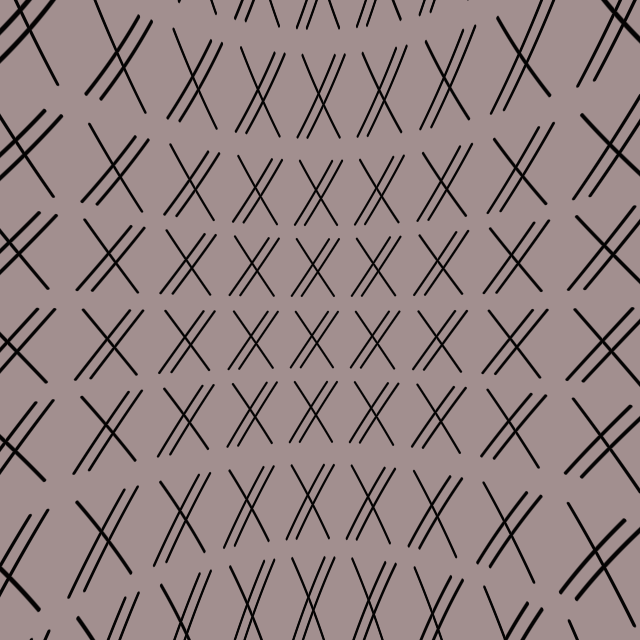
Give the GLSL for this pattern, as a WebGL 1 fragment shader.

```glsl
precision highp float;
// Crossed pen strokes laid out on the inside of a sphere: each pixel becomes
// a view ray, its longitude and latitude pick a cell, and segment distances
// draw one falling and two rising strokes in that cell.
uniform vec2 u_resolution;

float segmentDistance(vec2 p, vec2 a, vec2 b) {
  vec2 ab = b - a;
  return length(p - a - ab * clamp(dot(p - a, ab) / dot(ab, ab), 0.0, 1.0));
}

// Small uneven shift of each row, in radians
vec2 rowDrift(float row) {
  float ring = abs(row);
  float sideways = 0.0053 * row - 0.0026 * sin(2.0944 * row);
  if (ring > 2.5 && ring < 3.5) sideways += 0.005;
  float upward = 0.001;
  if (ring > 1.5 && ring < 2.5) upward = -0.007;
  if (row > -1.5 && row < -0.5) upward = 0.006;
  return vec2(sideways, upward);
}

// Distance to the three strokes of one cell
float crossedStrokes(vec2 p) {
  vec2 reach = vec2(0.058, 0.086);
  vec2 gap = vec2(0.0155, 0.0);
  float falling = segmentDistance(p, vec2(-reach.x, reach.y), vec2(reach.x, -reach.y));
  float risingLeft = segmentDistance(p + gap, -reach, reach);
  float risingRight = segmentDistance(p - gap, -reach, reach);
  return min(falling, min(risingLeft, risingRight));
}

void main() {
  // View ray with a 90 degree field of view
  float side = min(u_resolution.x, u_resolution.y);
  vec2 view = (2.0 * gl_FragCoord.xy - u_resolution) / side;
  float depth = length(vec2(view.x, 1.0));
  vec2 angle = vec2(atan(view.x), atan(view.y / depth));

  // Repeat in longitude and latitude
  vec2 pitch = vec2(0.1871, 0.2215);
  vec2 p = angle - vec2(-0.0175, -0.0615);
  float row = floor(p.y / pitch.y + 0.5);
  p.y -= row * pitch.y;
  p -= rowDrift(row);
  p.x -= pitch.x * floor(p.x / pitch.x + 0.5);

  // Ink with edges softened by about one pixel
  float soften = 1.4 / (side * length(vec3(view, 1.0)));
  float ink = 1.0 - smoothstep(0.0032 - soften, 0.0032 + soften, crossedStrokes(p));
  vec3 paper = vec3(0.635, 0.561, 0.561);
  gl_FragColor = vec4(mix(paper, vec3(0.015, 0.01, 0.01), ink), 1.0);
}
```
